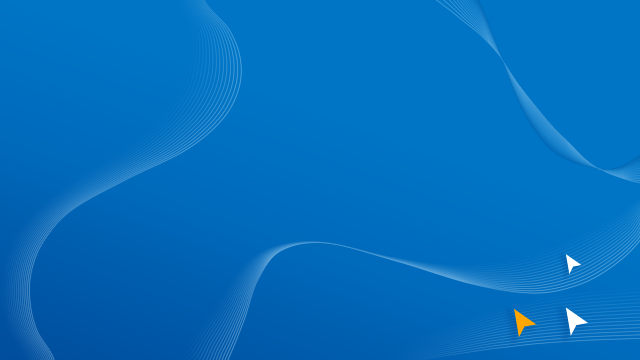
A Shadertoy shader for this background:

```glsl
// Blue gradient backdrop with four flowing ribbons of fine lines and three pointer arrows.

const int KNOTS = 13;
const vec3 DEEP_BLUE = vec3(0.0, 0.300, 0.610);
const vec3 MID_BLUE = vec3(0.0, 0.402, 0.720);
const vec3 SKY_BLUE = vec3(0.0, 0.460, 0.775);
const vec3 LINE_TINT = vec3(0.72, 0.87, 0.97);
const vec3 SHADE_TINT = vec3(0.0, 0.30, 0.58);
const vec3 ORANGE = vec3(1.0, 0.65, 0.0);

// Ribbon edges, as evenly spaced heights of smooth curves
const float[KNOTS] LEFT_RIM = float[KNOTS](.150, .102, .083, .088, .123, .199, .347, .516, .616, .662, .668, .637, .567);
const float[KNOTS] LEFT_FADE = float[KNOTS](.065, .020, .000, .005, .030, .095, .197, .330, .430, .490, .515, .520, .490);
const float[KNOTS] WAVE_RIM = float[KNOTS](-.088, .009, .113, .222, .303, .324, .274, .212, .186, .208, .259, .329, .421);
const float[KNOTS] WAVE_FADE = float[KNOTS](.019, .095, .178, .264, .318, .329, .288, .266, .278, .308, .350, .400, .454);
const float[KNOTS] TWIST_RIM = float[KNOTS](1.009, .977, .938, .898, .843, .769, .706, .648, .600, .553, .523, .505, .493);
const float[KNOTS] TWIST_FADE = float[KNOTS](1.30, 1.185, 1.07, .977, .852, .722, .637, .581, .553, .537, .530, .539, .567);
const float[KNOTS] FAN_RIM = float[KNOTS](-.019, -.007, .002, .012, .021, .030, .037, .044, .049, .053, .056, .058, .060);
const float[KNOTS] FAN_FADE = float[KNOTS](.016, .042, .067, .093, .116, .137, .155, .171, .183, .192, .199, .204, .208);

// Catmull-Rom curve through the knots, t in 0..1
float spline(float[KNOTS] knots, float t) {
    float s = clamp(t, 0.0, 1.0) * float(KNOTS - 1);
    int i = min(int(s), KNOTS - 2);
    float f = s - float(i);
    float a = knots[max(i - 1, 0)], b = knots[i];
    float c = knots[i + 1], d = knots[min(i + 2, KNOTS - 1)];
    return b + 0.5 * f * (c - a + f * (2.0 * a - 5.0 * b + 4.0 * c - d + f * (3.0 * (b - c) + d - a)));
}

// Position across a ribbon: 0 on the rim, 1 on the faded edge
float across(float v, float rim, float fade) {
    float span = fade - rim;
    float direction = span < 0.0 ? -1.0 : 1.0;
    return (v - rim) / (direction * max(abs(span), 0.004));
}

// Coverage of evenly spaced lines; crowded lines merge into a soft tone
float lineCoverage(float u, float count, float width) {
    float pixel = 1.0 / iResolution.y;
    float n = u * count;
    float slope = max(length(vec2(dFdx(n), dFdy(n))), 1e-4);
    float distanceToLine = abs(fract(n + 0.5) - 0.5) / slope * pixel;
    float reach = 0.5 * width + 0.8 * pixel;
    float crisp = (1.0 - smoothstep(0.0, reach, distanceToLine)) * width / reach;
    float merged = min(width * slope / pixel, 0.7);
    float line = mix(crisp, merged, smoothstep(0.45, 0.85, slope));
    float enter = clamp((n + 0.5) / slope + 0.5, 0.0, 1.0);
    float leave = clamp((count + 0.5 - n) / slope + 0.5, 0.0, 1.0);
    return line * enter * leave;
}

// Lines and a faint veil, both dying away from the rim
float ribbon(float u, float count, float strength, float falloff) {
    float fade = pow(clamp(1.0 - u, 0.0, 1.0), falloff);
    float veil = 0.012 * fade * smoothstep(-0.03, 0.03, u);
    return strength * fade * lineCoverage(u, count, 0.0016) + veil;
}

// Signed distance to a notched arrow whose tip is at the origin
float arrowDistance(vec2 p) {
    vec2[4] corners = vec2[4](vec2(0.0), vec2(1.0, -0.70), vec2(0.47, -0.80), vec2(0.22, -1.28));
    float nearest = 1e3;
    float side = 1.0;
    for (int i = 0; i < 4; i++) {
        vec2 a = corners[i], b = corners[(i + 1) % 4];
        vec2 edge = b - a, w = p - a;
        vec2 gap = w - edge * clamp(dot(w, edge) / dot(edge, edge), 0.0, 1.0);
        nearest = min(nearest, dot(gap, gap));
        bool crosses = (a.y > p.y) != (b.y > p.y);
        if (crosses && p.x < a.x + edge.x * (p.y - a.y) / edge.y) side = -side;
    }
    return side * sqrt(nearest);
}

vec3 drawArrow(vec3 base, vec2 p, vec2 tip, float size, vec3 tint) {
    vec2 q = (p - tip) / size;
    float pixel = 1.0 / (iResolution.y * size);
    float shadow = 1.0 - smoothstep(-0.25, 0.35, arrowDistance(q + vec2(0.25, 0.12)));
    float body = 1.0 - smoothstep(-0.6 * pixel, 0.6 * pixel, arrowDistance(q));
    return mix(mix(base, DEEP_BLUE, 0.45 * shadow), tint, body);
}

vec3 backdrop(vec2 p) {
    float t = dot(p, vec2(0.34, 0.94));
    vec3 low = mix(DEEP_BLUE, MID_BLUE, clamp(t / 0.55, 0.0, 1.0));
    return mix(low, SKY_BLUE, smoothstep(0.38, 1.06, t));
}

void mainImage(out vec4 fragColor, in vec2 fragCoord) {
    vec2 p = fragCoord / iResolution.y;
    p.x += 0.5 * (16.0 / 9.0 - iResolution.x / iResolution.y);
    vec3 color = backdrop(p);

    // Ribbon coordinates; the wave runs along a diagonal axis
    float waveT = (p.x + p.y - 0.5) / 1.75;
    float twistT = (p.x - 1.1944) / 0.5833;
    float fanT = (p.x - 1.0556) / 0.7222;
    float left = across(p.x, spline(LEFT_RIM, p.y), spline(LEFT_FADE, p.y));
    float wave = across(p.y, spline(WAVE_RIM, waveT), spline(WAVE_FADE, waveT));
    float twist = across(p.y, spline(TWIST_RIM, twistT), spline(TWIST_FADE, twistT));
    float fan = across(p.y, spline(FAN_RIM, fanT), spline(FAN_FADE, fanT));

    // Ribbons
    float twistMask = smoothstep(0.0, 0.02, twistT);
    float waveMask = smoothstep(0.0, 0.05, waveT);
    float shade = smoothstep(0.55, 1.0, twist) * (1.0 - smoothstep(1.0, 1.06, twist));
    color = mix(color, SHADE_TINT, 0.28 * shade * twistMask);
    color = mix(color, LINE_TINT, ribbon(left, 16.0, 0.68, 1.3) * smoothstep(1.25, 0.80, p.y));
    color = mix(color, LINE_TINT, ribbon(wave, 15.0, 0.72, 1.1) * waveMask);
    color = mix(color, LINE_TINT, ribbon(twist, 15.0, 0.55, 0.9) * twistMask);
    color = mix(color, LINE_TINT, ribbon(fan, 15.0, 0.55, 0.9) * smoothstep(0.0, 0.6, fanT));

    // Pointer arrows
    color = drawArrow(color, p, vec2(1.572, 0.294), 0.043, vec3(1.0));
    color = drawArrow(color, p, vec2(1.572, 0.146), 0.0615, vec3(1.0));
    color = drawArrow(color, p, vec2(1.428, 0.142), 0.0615, ORANGE);
    fragColor = vec4(color, 1.0);
}
```
